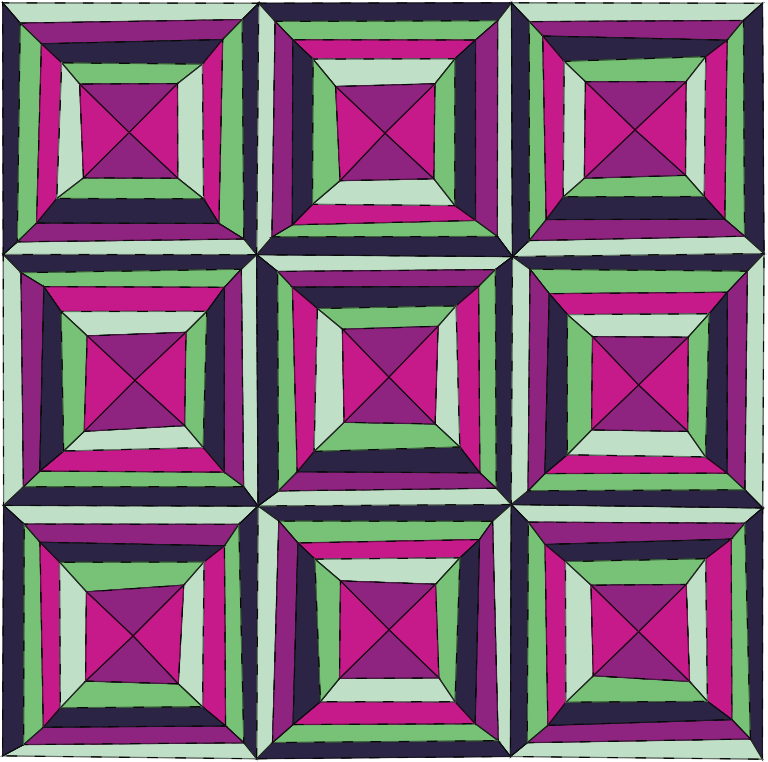
A WebGL 1 fragment shader for this pattern:

```glsl
precision highp float;

uniform vec2 u_resolution;

const float BLOCKS = 3.0;
const float RINGS = 4.0;
const vec3 NAVY = vec3(0.17, 0.14, 0.27);
const vec3 GREEN = vec3(0.47, 0.76, 0.47);
const vec3 PALE = vec3(0.75, 0.88, 0.78);
const vec3 MAGENTA = vec3(0.78, 0.10, 0.54);
const vec3 PURPLE = vec3(0.56, 0.14, 0.50);
const vec3 INK = vec3(0.03);

float hash(vec2 p) {
  return fract(sin(dot(p, vec2(127.1, 311.7))) * 43758.5453);
}

// Random offset in -1..1 on both axes
vec2 wobble(vec2 seed) {
  return 2.0 * vec2(hash(seed), hash(seed + 41.3)) - 1.0;
}

// Corner of a nested quad; ring 0 is shared by neighbouring blocks
vec2 ringCorner(vec2 block, float ring, vec2 corner) {
  vec2 middle = block + 0.5;
  if (ring < 0.5) {
    vec2 vertex = middle + 0.5 * corner;
    return vertex + 0.008 * wobble(vertex);
  }
  vec2 centre = middle + 0.022 * wobble(block + 17.0);
  if (ring > RINGS + 0.5) return centre + 0.001 * corner;
  float halfSize = 0.5 - ring * (0.061 + 0.0042 * ring);
  vec2 jitter = 0.014 * wobble(block * 7.3 + corner * 1.7 + ring * 3.1);
  return mix(middle, centre, ring / RINGS) + halfSize * corner + jitter;
}

// Signed distance to a line, positive on its right
float lineDistance(vec2 p, vec2 a, vec2 b) {
  vec2 along = normalize(b - a);
  return dot(p - a, vec2(along.y, -along.x));
}

// Fabric of one strip; the two colour orders swap between blocks
vec3 stripColor(float ring, bool upright, bool swapped) {
  if (ring > RINGS - 0.5) return upright ? MAGENTA : PURPLE;
  if (upright != swapped) {
    if (ring < 0.5) return NAVY;
    if (ring < 1.5) return GREEN;
    return ring < 2.5 ? MAGENTA : PALE;
  }
  if (ring < 0.5) return PALE;
  if (ring < 1.5) return PURPLE;
  return ring < 2.5 ? NAVY : GREEN;
}

// Broken dark dashes along a strip edge
float dashes(float t, float phase) {
  float wave = abs(fract(t * 9.0 + phase) - 0.5);
  return 1.0 - smoothstep(0.17, 0.21, wave);
}

// One strip: a filled trapezoid with solid seams and dashed long edges
vec3 paintStrip(vec3 color, vec2 p, vec2 block, float ring, vec2 facing, float pixel) {
  vec2 tangent = vec2(facing.y, -facing.x);
  vec2 a = ringCorner(block, ring, facing - tangent);
  vec2 b = ringCorner(block, ring, facing + tangent);
  vec2 c = ringCorner(block, ring + 1.0, facing + tangent);
  vec2 d = ringCorner(block, ring + 1.0, facing - tangent);

  float edge = min(lineDistance(p, a, b), lineDistance(p, c, d));
  float seam = min(lineDistance(p, b, c), lineDistance(p, d, a));
  float inside = min(edge, seam);

  bool upright = abs(facing.x) > 0.5;
  bool swapped = mod(block.x + block.y, 2.0) > 0.5;
  vec3 fabric = stripColor(ring, upright, swapped);
  color = mix(color, fabric, smoothstep(-pixel, 0.0, inside));

  float phase = hash(block + facing * 2.3 + ring * 5.9);
  float dash = dashes(dot(p, tangent), phase);
  float strength = seam < edge ? 0.85 : mix(0.5, 1.0, dash);
  float lineHalf = 0.0028;
  float stroke = 1.0 - smoothstep(lineHalf - 0.5 * pixel, lineHalf + 0.5 * pixel, abs(inside));
  return mix(color, INK, stroke * strength);
}

vec3 paintBlock(vec3 color, vec2 p, vec2 block, float pixel) {
  for (int ring = 0; ring < 5; ring++) {
    vec2 facing = vec2(0.0, 1.0);
    for (int side = 0; side < 4; side++) {
      color = paintStrip(color, p, block, float(ring), facing, pixel);
      facing = vec2(facing.y, -facing.x);
    }
  }
  return color;
}

void main() {
  float blockSize = 0.3295;
  vec2 p = (gl_FragCoord.xy / u_resolution - 0.006) / blockSize;
  float pixel = 1.0 / (blockSize * u_resolution.y);
  vec3 color = vec3(1.0);

  // Uneven borders reach into the nearest neighbours
  vec2 firstBlock = floor(p - 0.5);
  for (int j = 0; j < 2; j++) {
    for (int i = 0; i < 2; i++) {
      vec2 block = firstBlock + vec2(float(i), float(j));
      bool inGrid = min(block.x, block.y) > -0.5 && max(block.x, block.y) < BLOCKS - 0.5;
      if (inGrid) color = paintBlock(color, p, block, pixel);
    }
  }
  gl_FragColor = vec4(color, 1.0);
}
```
